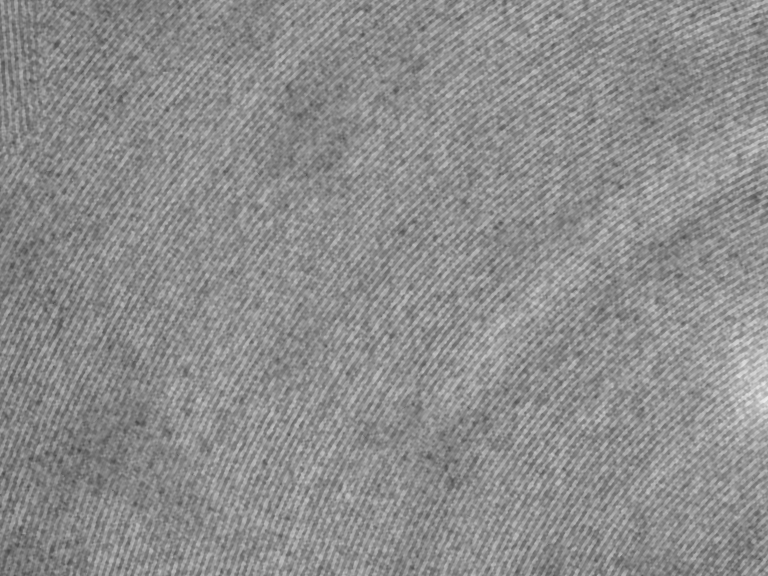
Write a WebGL 1 fragment shader that draws this texture.

```glsl
precision highp float;
uniform vec2 u_resolution;

// Layout, in units of the canvas height
const vec2 ARC_CENTER = vec2(1.92, -0.50);
const float LINES_PER_UNIT = 82.0;
const float LINE_CONTRAST = 0.125;
const float LINE_SOFTNESS = 0.36;
const float LINE_RAGGEDNESS = 0.6;
const float LINE_WOBBLE = 0.004;
const float DASHES_PER_UNIT = 55.0;

// Corner where the lines stand upright
const float CORNER_WIDTH = 0.075;
const float CORNER_BOTTOM = 0.68;
const float CORNER_LEAN = 0.07;

// Tones
const float BASE_GREY = 0.568;
const float BRIGHT_BAND_RADIUS = 1.395;
const float DARK_BAND_RADIUS = 1.315;
const vec2 GLARE_POS = vec2(1.335, 0.335);
const float GLARE_SIZE = 0.085;
const float GLARE_STRENGTH = 0.2;

// Wear
const float GRAIN_SCALE = 250.0;
const float GRAIN_STRENGTH = 0.23;
const float SPECK_SCALE = 62.0;
const float SPECK_STRENGTH = 0.1;
const float PATCH_STRENGTH = 0.045;

float hash(vec2 p) {
    return fract(sin(dot(p, vec2(12.9898, 78.233))) * 43758.5453);
}

float valueNoise(vec2 p) {
    vec2 cell = floor(p);
    vec2 f = fract(p);
    f = f * f * (3.0 - 2.0 * f);
    float low = mix(hash(cell), hash(cell + vec2(1.0, 0.0)), f.x);
    float high = mix(hash(cell + vec2(0.0, 1.0)), hash(cell + 1.0), f.x);
    return mix(low, high, f.y);
}

float fbm(vec2 p) {
    float sum = 0.0;
    float weight = 0.5;
    for (int i = 0; i < 4; i++) {
        sum += weight * valueNoise(p);
        p = mat2(0.8, 0.6, -0.6, 0.8) * p * 2.03 + 17.3;
        weight *= 0.5;
    }
    return sum / 0.9375;
}

float bump(float x, float width) {
    return exp(-x * x / (width * width));
}

// Round dark dots, one at most per cell
float specks(vec2 p, float density) {
    vec2 cell = floor(p);
    float cover = 0.0;
    for (int j = -1; j <= 1; j++) {
        for (int i = -1; i <= 1; i++) {
            vec2 id = cell + vec2(float(i), float(j));
            vec2 center = id + vec2(hash(id + 3.1), hash(id + 7.7));
            float size = mix(0.15, 0.4, hash(id + 13.9));
            float present = step(hash(id + 23.3), density);
            cover = max(cover, present * bump(length(p - center), size));
        }
    }
    return cover;
}

void main() {
    vec2 p = gl_FragCoord.xy / u_resolution.y;
    vec2 fromCenter = p - ARC_CENTER;
    float radius = length(fromCenter);
    float arc = atan(fromCenter.y, fromCenter.x) * 1.5;
    float phase = (radius + LINE_WOBBLE * (fbm(p * 7.0) - 0.5)) * LINES_PER_UNIT;

    // Fine grain, turned off the pixel axes
    vec2 turned = mat2(0.79, 0.61, -0.61, 0.79) * p;
    float grain = 0.6 * valueNoise(turned * GRAIN_SCALE) + 0.4 * valueNoise(turned * GRAIN_SCALE * 0.55 + 41.0) - 0.5;

    // Worn patches, denser toward the left
    float leftward = 1.0 - smoothstep(0.0, 0.85, p.x);
    float patches = smoothstep(0.48, 0.75, fbm(p * 6.0 + 3.7) + 0.1 * leftward);

    // Arcs give way to upright lines in the corner
    float wave = cos(6.28318 * phase);
    float upright = cos(6.28318 * LINES_PER_UNIT * (p.x + CORNER_LEAN * p.y));
    float corner = 1.0 - smoothstep(0.3 * CORNER_WIDTH, 1.6 * CORNER_WIDTH, p.x);
    corner *= smoothstep(CORNER_BOTTOM, CORNER_BOTTOM + 0.15, p.y);
    wave = 0.5 + 0.5 * mix(wave, upright, corner);

    // Ragged lines broken into dashes
    float dash = valueNoise(vec2(arc * DASHES_PER_UNIT, phase)) - 0.5;
    float edge = wave + LINE_RAGGEDNESS * grain + 0.35 * dash;
    float line = smoothstep(0.56 - LINE_SOFTNESS, 0.56 + LINE_SOFTNESS, edge) - 0.45;
    float clarity = mix(0.55, 1.35, fbm(p * 4.0 + 9.1)) * (1.0 - 0.45 * patches);
    float grey = BASE_GREY + LINE_CONTRAST * line * clarity * (1.0 + 0.6 * dash);

    // Broad tone bands following the arcs
    float streaks = fbm(vec2(arc * 2.5, radius * 28.0)) - 0.5;
    float along = smoothstep(0.1, 0.65, p.y);
    grey += 0.09 * streaks;
    grey += 0.075 * along * (1.0 + 2.0 * streaks) * bump(radius - BRIGHT_BAND_RADIUS, 0.022);
    grey -= 0.04 * bump(radius - DARK_BAND_RADIUS, 0.04);

    // Glare and shaded edges
    float glareDist = length((p - GLARE_POS) * vec2(1.2, 1.0));
    grey += GLARE_STRENGTH * bump(glareDist, GLARE_SIZE);
    grey += 0.035 * bump(glareDist, 0.3);
    grey -= 0.05 * (1.0 - smoothstep(0.0, 0.35, p.x));
    grey -= 0.04 * bump(length(p - vec2(1.333, 0.0)), 0.2);

    // Grain, dots and patches
    grey += GRAIN_STRENGTH * grain;
    grey -= SPECK_STRENGTH * specks(p * SPECK_SCALE, mix(0.12, 0.5, patches));
    grey -= PATCH_STRENGTH * patches;

    gl_FragColor = vec4(vec3(clamp(grey, 0.0, 1.0)), 1.0);
}
```
